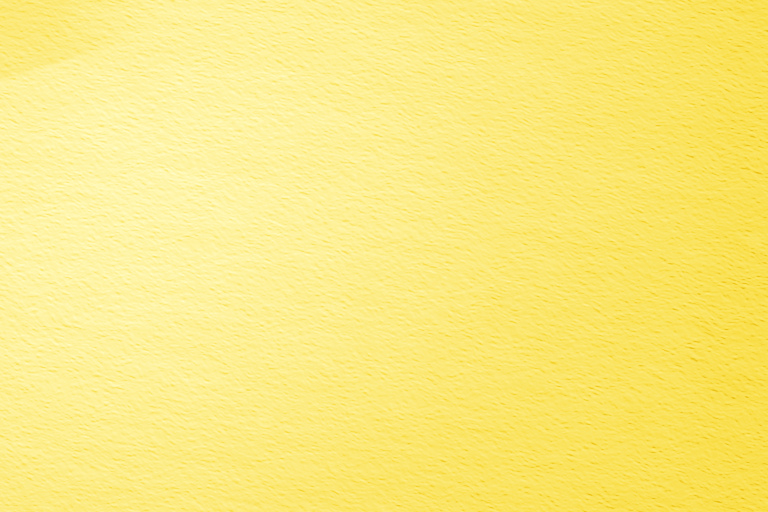
This texture is drawn by a WebGL 2 fragment shader. Its source:

```glsl
#version 300 es
precision highp float;
// Sunlit yellow paper with a fine embossed, slightly slanted grain

uniform vec2 u_resolution;
out vec4 fragColor;

float hash(vec2 p) {
    return fract(sin(dot(p, vec2(127.1, 311.7))) * 43758.5453);
}

float noise(vec2 p) {
    vec2 cell = floor(p);
    vec2 f = fract(p);
    f = f * f * (3.0 - 2.0 * f);
    float low = mix(hash(cell), hash(cell + vec2(1.0, 0.0)), f.x);
    float high = mix(hash(cell + vec2(0.0, 1.0)), hash(cell + 1.0), f.x);
    return mix(low, high, f.y);
}

float fbm(vec2 p) {
    float sum = 0.0;
    float amplitude = 0.5;
    for (int i = 0; i < 3; i++) {
        sum += amplitude * noise(p);
        p = p * 2.03 + 17.3;
        amplitude *= 0.5;
    }
    return sum;
}

vec2 rotate(vec2 p, float angle) {
    float c = cos(angle);
    float s = sin(angle);
    return vec2(c * p.x - s * p.y, s * p.x + c * p.y);
}

// Paper relief: short fibres running down to the right, bent by a soft warp
float relief(vec2 p) {
    p.y += 0.010 * noise(p * vec2(22.0, 30.0) + 5.0);
    float fibres = noise(rotate(p, 0.20) * vec2(75.0, 190.0));
    float threads = noise(rotate(p, 0.34) * vec2(120.0, 270.0) + 41.0);
    float pits = noise(rotate(p, 0.10) * vec2(210.0, 330.0) + 83.0);
    return 0.40 * fibres + 0.35 * threads + 0.25 * pits;
}

// Slope of the relief toward the light
float emboss(vec2 p, vec2 lightStep) {
    return relief(p + lightStep) - relief(p - lightStep);
}

// Broad glow, brightest left of centre and leaning right at the top
float glow(vec2 uv) {
    vec2 d = uv - vec2(0.17 + 0.2 * (uv.y - 0.62), 0.62);
    d /= vec2(0.58, 0.80);
    return exp(-dot(d, d));
}

// Shaded corner above a slanted edge that fades out to the right
float cornerShade(vec2 uv) {
    float edge = 0.842 + 0.40 * uv.x + 0.5 * uv.x * uv.x;
    float side = smoothstep(-0.005, 0.010, uv.y - edge);
    return side * (1.0 - smoothstep(0.06, 0.24, uv.x));
}

float softDisc(vec2 p, vec2 center, float radius) {
    return 1.0 - smoothstep(radius * 0.75, radius, length(p - center));
}

// Tone is the paleness of the yellow
vec3 yellowRamp(float tone) {
    float lift = tone - 0.29;
    vec3 pale = vec3(0.975 + 0.06 * lift, 0.870 + 0.235 * lift, tone);
    float depth = max(0.26 - tone, 0.0);
    return clamp(pale - depth * vec3(0.25, 0.35, 0.0), 0.0, 1.0);
}

void main() {
    vec2 uv = gl_FragCoord.xy / u_resolution;
    vec2 p = gl_FragCoord.xy / u_resolution.y;

    // Lighting
    float tone = 0.305 + 0.36 * glow(uv);
    tone -= 0.09 * cornerShade(uv);
    tone -= 0.03 * smoothstep(0.85, 1.0, uv.x);

    // Faint pale spots
    float spots = softDisc(p, vec2(0.518, 0.184), 0.020);
    spots += softDisc(p, vec2(0.870, 0.443), 0.018);
    spots += softDisc(p, vec2(1.475, 0.530), 0.020);
    tone += 0.025 * spots;

    // Long streaks and mottling
    float slant = p.y + 0.08 * p.x;
    tone += 0.06 * (fbm(vec2(p.x * 5.0, slant * 38.0)) - 0.44);
    tone += 0.05 * (fbm(rotate(p, 0.2) * vec2(22.0, 55.0) + 9.0) - 0.44);

    // Embossed grain, its shaded side a little deeper
    float slope = emboss(p, vec2(0.0006, 0.0016));
    tone += 0.25 * slope;
    tone -= 0.11 * smoothstep(0.10, 0.50, -slope);

    fragColor = vec4(yellowRamp(tone), 1.0);
}
```
